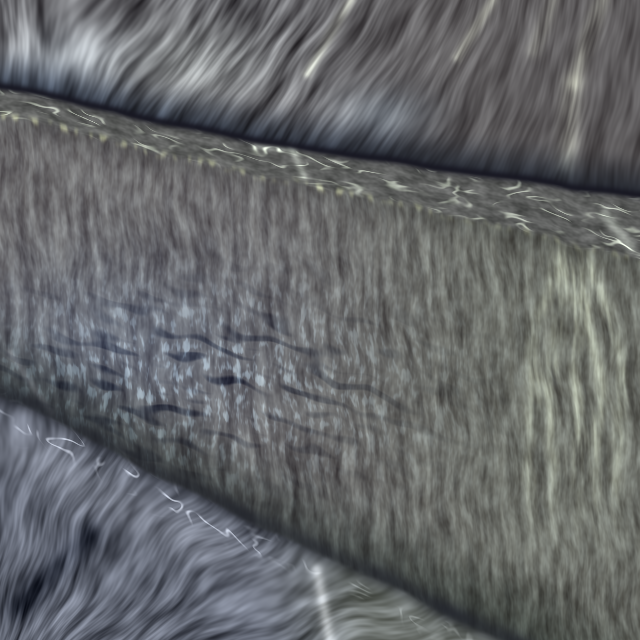
Reproduce this texture procedurally as a three.js fragment shader.

```glsl
// Creased glossy fabric: three quilted panels split by two slanting seams.
// Each panel warps stretched gradient noise along its own grain direction;
// seam distance drives the shading, crinkled rims and glints.
varying vec2 vUv;

vec2 hashDir(vec2 cell) {
  float h = fract(sin(dot(cell, vec2(127.1, 311.7))) * 43758.5);
  return vec2(cos(h * 6.2832), sin(h * 6.2832));
}

float gradNoise(vec2 q) {
  vec2 i = floor(q), f = fract(q);
  vec2 w = f * f * f * (f * (f * 6.0 - 15.0) + 10.0);
  vec2 e = vec2(1.0, 0.0);
  float low = mix(dot(hashDir(i), f), dot(hashDir(i + e), f - e), w.x);
  float high = mix(dot(hashDir(i + e.yx), f - e.yx), dot(hashDir(i + 1.0), f - 1.0), w.x);
  return 1.5 * mix(low, high, w.y);
}

float grain(vec2 q) {
  return 0.6 * gradNoise(q) + 0.4 * gradNoise(q * vec2(2.1, 1.9) + 17.3)
       + 0.25 * gradNoise(q * vec2(4.3, 3.7) + 5.1);
}

float bell(float d, float width) {
  return exp(-d * d / (width * width));
}

float blob(vec2 p, vec2 center, vec2 size) {
  vec2 d = (p - center) / size;
  return exp(-dot(d, d));
}

float stroke(vec2 p, vec2 a, vec2 b, float width) {
  vec2 ab = b - a;
  float t = clamp(dot(p - a, ab) / dot(ab, ab), 0.0, 1.0);
  return bell(length(p - a - ab * t), width);
}

// Sharp crinkles running along a seam, 0 to 1
float crinkle(vec2 q) {
  vec2 bent = q + 0.6 * vec2(gradNoise(q * 0.7), gradNoise(q * 0.7 + 9.0));
  float ridge = 1.0 - abs(gradNoise(bent)) * 3.0;
  return smoothstep(0.25, 0.95, ridge) * smoothstep(-0.1, 0.5, gradNoise(q * 0.8 + 31.0));
}

vec3 topPanel(vec2 p, float d) {
  float lean = 0.6 * smoothstep(0.0, 0.3, p.x) * (1.0 - 0.7 * smoothstep(0.6, 1.0, p.x));
  float u = p.x - lean * d + 0.008 * gradNoise(p * 9.0);
  float fibre = grain(vec2(u * 42.0, d * 7.0));
  float silky = 1.0 - smoothstep(0.35, 0.75, p.x);
  vec3 col = mix(vec3(0.36, 0.35, 0.355), vec3(0.41, 0.41, 0.425), silky);
  col += vec3(0.14, 0.16, 0.17) * blob(p, vec2(0.1, 0.9), vec2(0.1, 0.06));
  col += vec3(0.13, 0.16, 0.18) * blob(p, vec2(0.6, 0.82), vec2(0.08, 0.04));
  col += vec3(0.10, 0.11, 0.10) * blob(p, vec2(0.3, 0.9), vec2(0.12, 0.07));
  col += vec3(0.32, 0.33, 0.33) * fibre * mix(0.55, 1.25, silky);
  float folds = stroke(p, vec2(0.48, 0.885), vec2(0.548, 1.0), 0.007)
              + 0.8 * stroke(p, vec2(0.715, 0.91), vec2(0.77, 1.0), 0.008)
              + 0.7 * stroke(p, vec2(0.885, 0.74), vec2(0.895, 0.87), 0.016)
              + 0.8 * stroke(p, vec2(0.895, 0.87), vec2(0.94, 1.0), 0.012)
              + 0.5 * stroke(p, vec2(0.835, 0.92), vec2(0.865, 1.0), 0.011);
  col += vec3(0.25, 0.26, 0.22) * folds * (0.8 + fibre);
  return col * mix(vec3(0.42, 0.47, 0.55), vec3(1.0), smoothstep(0.0, 0.075, d));
}

vec3 middlePanel(vec2 p, float dTop, float dLow) {
  float u = p.x + 0.05 * p.y + 0.006 * gradNoise(p * 11.0);
  float fibre = grain(vec2(u * 52.0, p.y * 9.0));
  float fleck = grain(vec2(u * 75.0, p.y * 30.0));
  float sheen = blob(p, vec2(0.18, 0.46), vec2(0.25, 0.14));
  float olive = smoothstep(0.35, 0.85, p.x);
  vec3 col = mix(vec3(0.425, 0.42, 0.425), vec3(0.42, 0.43, 0.405), olive);
  col += vec3(0.0, 0.025, 0.065) * sheen;
  col += vec3(0.17, 0.18, 0.17) * fibre + vec3(0.10, 0.11, 0.11) * fleck;

  // Slanted creases crossing the grain
  float creased = blob(p, vec2(0.3, 0.4), vec2(0.3, 0.13));
  float slant = p.y + 0.3 * p.x + 0.008 * gradNoise(p * 20.0);
  float crease = gradNoise(vec2(p.x * 15.0, slant * 58.0));
  col -= vec3(0.20, 0.19, 0.16) * creased * smoothstep(0.1, 0.6, crease);
  col += vec3(0.16, 0.20, 0.22) * creased * smoothstep(0.05, 0.6, fleck - 0.5 * crease);

  // Pale pleats fanning down from the upper rim
  for (int i = 0; i < 5; i++) {
    float k = float(i);
    float x = mix(0.87 + 0.012 * k, 0.83 + 0.034 * k, 1.0 - smoothstep(0.42, 0.62, p.y));
    float reach = smoothstep(0.1, 0.38, p.y) * (1.0 - smoothstep(0.57, 0.64, p.y));
    x += 0.012 * gradNoise(vec2(p.y * 9.0, k * 3.7));
    col += vec3(0.17, 0.18, 0.15) * bell(p.x - x, 0.011) * reach * (0.7 + fibre);
  }
  float shade = smoothstep(-0.01, 0.16, dLow + 0.015 * fibre);
  col *= mix(vec3(0.59, 0.63, 0.62), vec3(1.0), shade);
  col += 0.12 * stroke(p, vec2(0.015, 0.45), vec2(0.08, 0.355), 0.006);
  return col * (1.0 - 0.16 * bell(dTop, 0.025));
}

vec3 bottomPanel(vec2 p, float d) {
  vec2 ray = p - vec2(-0.05, -0.2);
  float angle = atan(ray.y, ray.x) + 0.05 * gradNoise(p * 8.0);
  float fibre = grain(vec2(angle * 20.0, length(ray) * 9.0));
  vec3 col = mix(vec3(0.37, 0.39, 0.44), vec3(0.36, 0.38, 0.365), smoothstep(0.38, 0.6, p.x));
  col += vec3(0.28, 0.29, 0.31) * fibre;
  col -= 0.16 * stroke(p, vec2(0.03, 0.05), vec2(0.14, 0.165), 0.022);
  col += 0.28 * stroke(p, vec2(0.515, 0.0), vec2(0.495, 0.11), 0.009);
  return col + 0.07 * bell(d + 0.07, 0.05);
}

void main() {
  vec2 p = vUv;
  float wobble = 0.004 * gradNoise(vec2(p.x * 13.0, 2.5));
  float dSeam = p.y - (0.863 - 0.169 * p.x - 0.015 * sin(3.1416 * p.x) + wobble);
  float dRim = p.y - (0.818 - 0.222 * p.x + 1.5 * wobble);
  float dLow = p.y - (0.381 - 0.49 * p.x + 2.0 * wobble);

  // Panels, with a crumpled rim below the upper seam
  vec3 col = middlePanel(p, dRim, dLow);
  float folds = crinkle(vec2(p.x * 24.0, dRim * 75.0));
  vec3 rim = vec3(0.36, 0.365, 0.36) + 0.14 * grain(vec2(p.x * 30.0, dRim * 70.0));
  rim += vec3(0.32, 0.34, 0.30) * folds;
  col = mix(col, rim, smoothstep(-0.006, 0.006, dRim));
  col = mix(col, topPanel(p, dSeam), smoothstep(-0.002, 0.003, dSeam));
  col = mix(bottomPanel(p, dLow), col, smoothstep(-0.006, 0.004, dLow));

  // Stitched lower rim and bright glints
  float stitch = smoothstep(-0.1, 0.5, gradNoise(vec2(p.x * 65.0, dRim * 25.0)));
  col += vec3(0.27, 0.28, 0.19) * bell(dRim, 0.006) * stitch * (1.0 - 0.6 * smoothstep(0.5, 0.8, p.x));
  float glint = stroke(p, vec2(0.4, 0.773), vec2(0.46, 0.765), 0.006)
              + stroke(p, vec2(0.455, 0.77), vec2(0.475, 0.725), 0.006)
              + stroke(p, vec2(0.945, 0.665), vec2(0.985, 0.615), 0.009);
  col += vec3(0.34, 0.36, 0.33) * glint * (0.6 + folds);
  float lowFolds = crinkle(vec2(p.x * 30.0, dLow * 45.0));
  float glossy = 1.0 - 0.65 * smoothstep(0.3, 0.5, p.x);
  col += vec3(0.42, 0.43, 0.44) * lowFolds * bell(dLow + 0.025, 0.022) * glossy;

  // Dark seam gaps
  col = mix(col, vec3(0.09, 0.09, 0.13), 0.9 * bell(dSeam - 0.002, 0.007));
  float gap = 0.65 + 0.35 * gradNoise(vec2(p.x * 12.0, 7.0));
  col = mix(col, vec3(0.13, 0.14, 0.17), gap * bell(dLow - 0.006, 0.017));
  gl_FragColor = vec4(clamp(col, 0.0, 1.0), 1.0);
}
```
